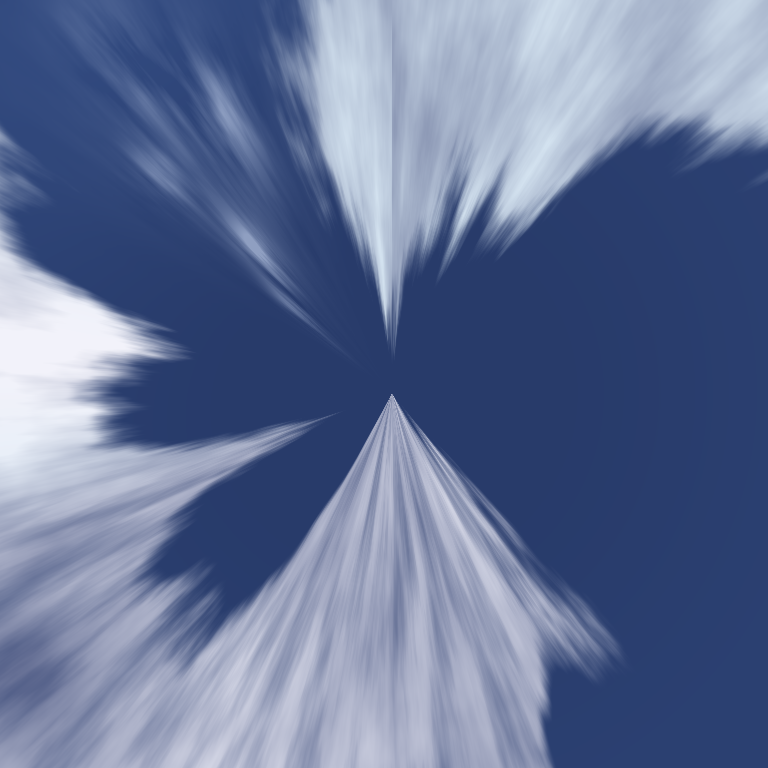
Give the GLSL for this texture, as a Shadertoy shader.

```glsl
vec2 gradientAt(vec2 cell) {
    float h = fract(sin(dot(cell, vec2(127.1, 311.7))) * 43758.5);
    return vec2(cos(6.2832 * h), sin(6.2832 * h));
}

float gradientNoise(vec2 p) {
    vec2 i = floor(p), f = p - i;
    vec2 u = f * f * f * (f * (f * 6.0 - 15.0) + 10.0);
    vec2 x = vec2(1, 0), y = vec2(0, 1);
    float low = mix(dot(gradientAt(i), f), dot(gradientAt(i + x), f - x), u.x);
    float high = mix(dot(gradientAt(i + y), f - y), dot(gradientAt(i + 1.0), f - 1.0), u.x);
    return mix(low, high, u.y);
}

float fbm(vec2 p) {
    float sum = 0.0, gain = 0.8;
    for (int i = 0; i < 5; i++) {
        sum += gain * gradientNoise(p);
        p = p * vec2(2.1, 1.8) + vec2(17.3, 9.1);
        gain *= 0.52;
    }
    return sum;
}

// Soft spot in polar space: x is the bearing in degrees, y the radius.
float spot(vec2 polar, vec2 centre, vec2 size) {
    vec2 d = (polar - centre) / size;
    return exp(-dot(d, d));
}

float bump(float t, float centre, float width) {
    float d = (t - centre) / width;
    return exp(-d * d);
}

// Positive inside the cloud banks, negative in open sky.
float cloudField(float t, float r) {
    if (t < 100.0) {
        float rim = mix(0.05, 0.21, smoothstep(0.0, 18.0, t));
        rim += 0.2 * smoothstep(32.0, 47.0, t) + 0.12 * smoothstep(44.0, 56.0, t);
        return r - rim - smoothstep(60.0, 66.0, t);
    }
    // Inner rim of the left and lower banks
    float rim = -0.1 + 0.46 * smoothstep(203.0, 217.0, t);
    rim += 0.22 * smoothstep(250.0, 262.0, t) - 0.25 * smoothstep(232.0, 250.0, t);
    rim += 0.22 * smoothstep(283.0, 296.0, t) + 0.3 * smoothstep(302.0, 312.0, t);
    rim -= 0.05 * bump(t, 276.0, 6.0);
    // Curved sides of the lower fan and the upper plume
    float fan = 0.012 * (t - 137.0 - 150.0 * (r - 0.26) * (r - 0.26));
    float plume = 0.012 * (t - 338.0 - 170.0 * (r - 0.38) * (r - 0.38));
    return max(min(r - rim, fan), plume);
}

vec3 skyColour(float t, float r) {
    vec2 polar = vec2(t, r);
    float billow = fbm(vec2(t / 13.0, r * 5.0));
    float streak = fbm(vec2(t / 5.0, r * 3.5) + 40.0);

    // Open sky, paler towards the upper left and the far corners
    float haze = smoothstep(0.15, 0.65, r) * (0.35 + 0.65 * bump(t, 325.0, 35.0));
    vec3 colour = mix(vec3(0.155, 0.23, 0.415), vec3(0.195, 0.29, 0.5), haze);

    // Thin wisps
    float wisp = 0.85 * spot(polar, vec2(317, 0.25), vec2(3.5, 0.06));
    wisp += 0.6 * spot(polar, vec2(311.0 + 20.0 * (r - 0.15), 0.16), vec2(3.5, 0.06));
    wisp += 0.6 * spot(polar, vec2(329, 0.44), vec2(5, 0.09));
    wisp += 0.45 * spot(polar, vec2(321, 0.56), vec2(4, 0.09));
    wisp += 0.5 * spot(polar, vec2(313, 0.41), vec2(4, 0.05));
    wisp += 0.25 * spot(polar, vec2(322, 0.4), vec2(12, 0.2));
    wisp *= clamp(0.65 + 1.3 * streak + 0.7 * billow, 0.0, 1.0);
    colour = mix(colour, vec3(0.66, 0.72, 0.84), clamp(wisp, 0.0, 0.8));

    // Cloud cover with a few thin patches
    float field = cloudField(t, r) + 0.1 * billow + 0.08 * streak;
    field -= 0.11 * spot(polar, vec2(165, 0.24), vec2(4, 0.07));
    field -= 0.3 * spot(polar, vec2(151, 0.52), vec2(5, 0.08));
    float cover = smoothstep(-0.02, 0.1, field);
    float lower = smoothstep(125.0, 140.0, t) * (1.0 - smoothstep(245.0, 262.0, t));
    cover *= 1.0 - lower * clamp(0.08 - 0.5 * streak, 0.0, 0.4);

    // Cloud lighting
    float light = 0.48 + 0.5 * bump(t, 277.0, 21.0) + 0.3 * bump(t, 25.0, 13.0);
    light += 0.2 * bump(t, 53.0, 12.0) + 0.3 * bump(t, 352.0, 9.0);
    light += 0.28 * bump(t, 207.0, 13.0) * smoothstep(0.25, 0.42, r);
    light += 0.28 * bump(t, 149.0, 9.0) * (1.0 - smoothstep(0.25, 0.55, r));
    light -= 0.45 * spot(polar, vec2(233, 0.6), vec2(10, 0.13));
    light += 0.3 * billow + 0.25 * streak;
    vec3 lit = mix(vec3(0.9, 0.905, 0.95), vec3(0.86, 0.92, 0.965), 1.0 - lower);
    lit = mix(lit, vec3(0.95, 0.95, 0.98), bump(t, 277.0, 22.0));
    vec3 cloud = mix(vec3(0.38, 0.42, 0.57), lit, clamp(light, 0.0, 1.0));
    return mix(colour, cloud, cover);
}

void mainImage(out vec4 fragColor, in vec2 fragCoord) {
    vec2 p = (fragCoord - 0.5 * iResolution.xy) / iResolution.y - vec2(0.0104, -0.0117);
    float r = length(p);
    float t = degrees(atan(p.x, p.y));
    t += t < 0.0 ? 360.0 : 0.0;

    // Blend both sides where the bearing wraps
    float seam = p.x * iResolution.y + 0.5;
    vec3 colour;
    if (p.y > 0.0 && seam > 0.0 && seam < 1.0)
        colour = mix(skyColour(360.0, r), skyColour(0.0, r), seam);
    else
        colour = skyColour(t, r);
    fragColor = vec4(colour, 1.0);
}
```
